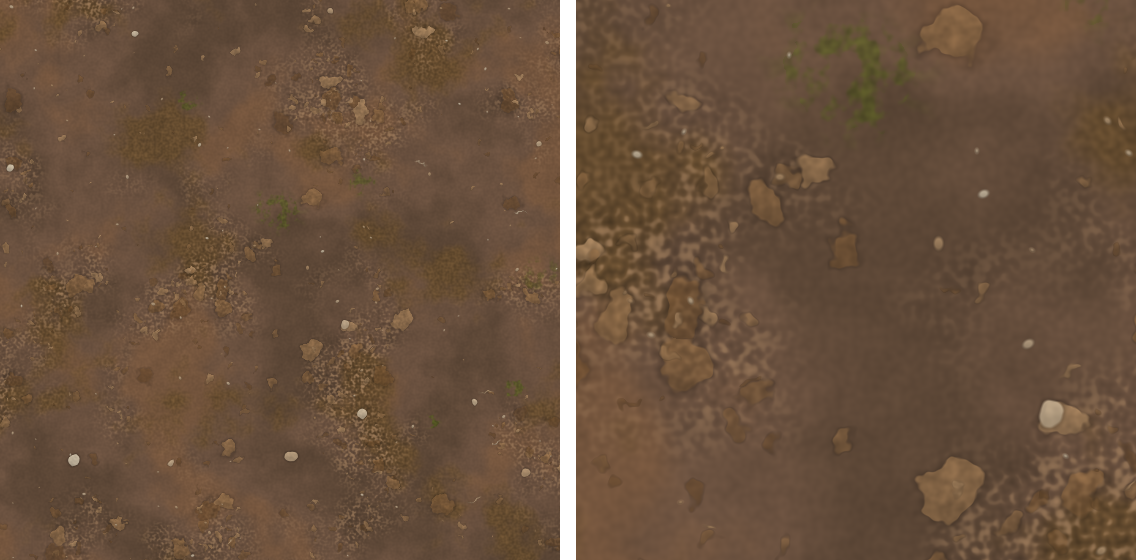
Left, the full canvas; right, a detail of the centre.
This texture is drawn by a three.js fragment shader. Its source:

```glsl
// Damp brown forest soil with mossy stains, gritty litter and scattered debris.
// Gradient noise tints the ground; jittered cells place leaves, crumbs, pebbles,
// slivers and green tufts, denser where the litter noise is high.
varying vec2 vUv;

const vec3 SOIL = vec3(0.42, 0.32, 0.25);
const vec3 DARK_SOIL = vec3(0.362, 0.278, 0.213);
const vec3 WARM_SOIL = vec3(0.462, 0.338, 0.243);
const vec3 MOSS = vec3(0.385, 0.288, 0.17);
const vec3 GRIT = vec3(0.54, 0.425, 0.315);
const vec3 OCHRE = vec3(0.49, 0.335, 0.18);
const vec3 TAN = vec3(0.64, 0.51, 0.37);
const vec3 PALE = vec3(0.78, 0.73, 0.64);
const vec3 GREEN = vec3(0.30, 0.36, 0.09);
const float EDGE = 0.0011;       // softness of debris outlines
const float GROUND_SCALE = 4.5;  // tint blotches across the canvas
const float GRAIN_SCALE = 205.0; // fine speckle across the canvas
const float WOBBLE = 0.011;      // outline irregularity

vec2 hash2(vec2 p) {
  vec3 q = fract(p.xyx * vec3(0.1031, 0.1030, 0.0973));
  q += dot(q, q.yzx + 33.33);
  return fract((q.xx + q.yz) * q.zy);
}

float corner(vec2 cell, vec2 offset) {
  float a = 6.2832 * hash2(cell).x;
  return dot(vec2(cos(a), sin(a)), offset);
}

float gradientNoise(vec2 p) {
  vec2 i = floor(p), f = fract(p);
  vec2 u = f * f * f * (f * (f * 6.0 - 15.0) + 10.0);
  vec2 e = vec2(1.0, 0.0);
  return mix(mix(corner(i, f), corner(i + e.xy, f - e.xy), u.x),
             mix(corner(i + e.yx, f - e.yx), corner(i + e.xx, f - e.xx), u.x), u.y);
}

float fbm(vec2 p) {
  float sum = 0.0, amplitude = 1.0;
  for (int i = 0; i < 3; i++) {
    sum += amplitude * gradientNoise(p);
    p = p * 2.03 + 17.3;
    amplitude *= 0.5;
  }
  return sum;
}

float litter(vec2 uv) {
  return smoothstep(-0.05, 0.5, fbm(uv * GROUND_SCALE + 41.7));
}

// Scattered ellipses: x cover, y random tint, z top light, w contact shadow
vec4 scatter(vec2 uv, float cells, float density, vec2 radii, float stretch, float clumping, float seed) {
  vec4 grain = vec4(0.0);
  vec2 home = floor(uv * cells);
  for (int y = -1; y <= 1; y++) {
    for (int x = -1; x <= 1; x++) {
      vec2 id = home + vec2(float(x), float(y));
      vec2 place = hash2(id + seed), kind = hash2(id + seed + 71.0), form = hash2(id + seed + 137.0);
      vec2 center = (id + 0.15 + 0.7 * place) / cells;
      if (kind.x > density * mix(1.0, litter(center), clumping)) continue;
      vec2 p = uv - center;
      float a = 6.2832 * form.x, c = cos(a), s = sin(a);
      vec2 q = vec2((c * p.x + s * p.y) / stretch, c * p.y - s * p.x);
      float r = mix(radii.x, radii.y, form.y * form.y), d = length(q);
      float cover = 1.0 - smoothstep(r - EDGE, r + EDGE, d);
      if (cover > grain.x) grain.xyz = vec3(cover, kind.y, clamp(p.y / r, -1.0, 1.0));
      grain.w = max(grain.w, 1.0 - smoothstep(0.8, 1.5, d / r));
    }
  }
  return grain;
}

// Lay debris over the ground with a soft dark rim
vec3 lay(vec3 ground, vec4 grain, vec3 tint, float opacity, float shadow) {
  ground *= 1.0 - shadow * grain.w;
  return mix(ground, tint * (1.0 + 0.1 * grain.z), grain.x * opacity);
}

void main() {
  vec2 uv = vUv;
  float grain = gradientNoise(uv * GRAIN_SCALE) + 0.6 * gradientNoise(uv * GRAIN_SCALE * 0.53 + 9.0);
  float ragging = fbm(uv * 24.0 + 7.0);
  float tone = fbm(uv * GROUND_SCALE + 3.1) + 0.12 * ragging;
  float stain = fbm(uv * GROUND_SCALE * 1.1 + 83.0) + 0.3 * ragging;
  float grit = litter(uv + 0.012 * ragging);
  float moss = smoothstep(0.1, 0.55, stain);

  // Blotchy ground
  vec3 color = mix(DARK_SOIL, SOIL, smoothstep(-0.42, 0.08, tone));
  color = mix(color, WARM_SOIL, smoothstep(0.08, 0.42, tone));
  color = mix(color, MOSS, 0.85 * moss);
  color *= 1.0 + 0.07 * ragging;

  // Speckle, coarser in moss and litter
  float clods = smoothstep(-0.1, 0.6, grain + 0.7 * fbm(uv * 38.0 + 5.0));
  color = mix(color, GRIT, 0.72 * grit * clods);
  color *= 1.0 + grain * (0.06 + 0.17 * grit + 0.13 * moss);

  // Leaf scraps and crumbs with ragged outlines
  vec2 ragged = uv + WOBBLE * vec2(fbm(uv * 48.0), fbm(uv * 48.0 + 60.0));
  vec4 scraps = scatter(ragged, 26.0, 0.6, vec2(0.004, 0.0155), 1.4, 0.93, 11.0);
  float mottling = 1.0 + 0.2 * fbm(uv * 80.0) + 0.1 * grain;
  color = lay(color, scraps, mix(OCHRE, TAN, scraps.y * scraps.y) * mottling, 0.25 + 0.55 * scraps.y, 0.2);
  vec4 crumbs = scatter(ragged, 60.0, 0.45, vec2(0.0016, 0.006), 1.3, 0.9, 223.0);
  color = lay(color, crumbs, mix(OCHRE, TAN, crumbs.y) * mottling, 0.3 + 0.45 * crumbs.y, 0.2);

  // Green tufts broken up by noise
  vec4 tufts = scatter(ragged, 7.0, 0.07, vec2(0.014, 0.034), 1.2, 0.0, 307.0);
  float blades = smoothstep(-0.15, 0.35, fbm(uv * 60.0 + 21.0));
  color = mix(color, GREEN * (1.0 + 0.35 * grain), tufts.w * blades * (0.2 + 0.5 * tufts.y));

  // Pale pebbles, specks and slivers
  vec4 pebbles = scatter(mix(uv, ragged, 0.3), 9.0, 0.15, vec2(0.005, 0.011), 1.15, 0.0, 401.0);
  color = lay(color, pebbles, mix(TAN, PALE, sqrt(pebbles.y)) * (1.0 + 0.08 * grain), 0.9, 0.25);
  vec4 specks = scatter(uv, 36.0, 0.14, vec2(0.0009, 0.0028), 1.4, 0.5, 503.0);
  color = lay(color, specks, mix(TAN, PALE, specks.y), 0.8, 0.2);
  vec4 slivers = scatter(ragged, 11.0, 0.16, vec2(0.0011, 0.0026), 5.0, 0.2, 607.0);
  color = lay(color, slivers, mix(TAN, PALE, slivers.y), 0.75, 0.25);

  gl_FragColor = vec4(color, 1.0);
}
```
